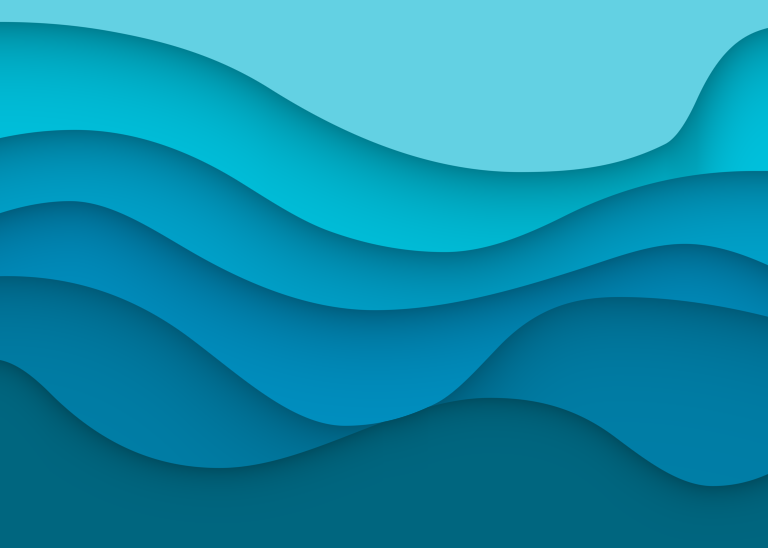
A Shadertoy shader for this background:

```glsl
#define ASPECT 1.402
#define KNOTS 7
#define SHADE_REACH 0.085
#define CONTACT_REACH 0.026
#define SKY vec3(0.39, 0.82, 0.89)
#define CYAN vec3(0.0, 0.765, 0.875)
#define AZURE vec3(0.0, 0.655, 0.82)
#define BLUE vec3(0.0, 0.57, 0.765)
#define TEAL vec3(0.0, 0.495, 0.655)
#define DEEP vec3(0.0, 0.40, 0.50)

// Each knot holds x, height and slope, in units of the canvas height
const vec3 crest1[KNOTS] = vec3[KNOTS](
    vec3(0.0, 0.960, 0.0), vec3(0.201, 0.943, -0.18), vec3(0.493, 0.838, -0.63),
    vec3(0.949, 0.686, 0.0), vec3(1.214, 0.737, 0.5), vec3(1.272, 0.818, 2.2),
    vec3(1.402, 0.949, 0.25));
const vec3 crest2[KNOTS] = vec3[KNOTS](
    vec3(0.0, 0.748, 0.22), vec3(0.137, 0.763, 0.0), vec3(0.438, 0.668, -0.62),
    vec3(0.602, 0.578, -0.36), vec3(0.812, 0.540, 0.0), vec3(1.031, 0.606, 0.5),
    vec3(1.378, 0.688, 0.0));
const vec3 crest3[KNOTS] = vec3[KNOTS](
    vec3(0.0, 0.611, 0.32), vec3(0.128, 0.633, 0.0), vec3(0.347, 0.542, -0.58),
    vec3(0.684, 0.434, 0.0), vec3(1.058, 0.509, 0.32), vec3(1.250, 0.555, 0.0),
    vec3(1.402, 0.516, -0.45));
const vec3 crest4[KNOTS] = vec3[KNOTS](
    vec3(0.0, 0.496, 0.02), vec3(0.347, 0.383, -0.75), vec3(0.630, 0.223, 0.0),
    vec3(0.794, 0.263, 0.5), vec3(0.912, 0.369, 1.03), vec3(1.131, 0.458, 0.0),
    vec3(1.402, 0.422, -0.25));
const vec3 crest5[KNOTS] = vec3[KNOTS](
    vec3(0.0, 0.343, -0.2), vec3(0.091, 0.283, -1.0), vec3(0.401, 0.146, 0.0),
    vec3(0.894, 0.274, 0.0), vec3(1.122, 0.203, -0.75), vec3(1.301, 0.113, 0.0),
    vec3(1.402, 0.135, 0.45));

// Cubic Hermite curve: returns height and slope at x
vec2 curve(float x, vec3 knots[KNOTS]) {
    vec3 a = knots[0], b = knots[1];
    for (int i = 1; i < KNOTS - 1; i++) {
        if (x > knots[i].x) {
            a = knots[i];
            b = knots[i + 1];
        }
    }
    float span = b.x - a.x;
    float t = clamp((x - a.x) / span, 0.0, 1.0);
    float rise = b.y - a.y;
    float m0 = a.z * span, m1 = b.z * span;
    float quad = 3.0 * rise - 2.0 * m0 - m1;
    float cube = m0 + m1 - 2.0 * rise;
    return vec2(a.y + t * (m0 + t * (quad + t * cube)),
                (m0 + t * (2.0 * quad + 3.0 * t * cube)) / span);
}

// Paints the sheet below a crest, shaded by the sheet above it
void addSheet(inout vec3 color, inout vec2 top, vec2 p, vec3 knots[KNOTS],
              vec3 tint, float shade, float contact) {
    vec2 crest = curve(p.x, knots);
    if (crest.x < top.x) top = crest;
    float depth = (top.x - p.y) * inversesqrt(1.0 + top.y * top.y);
    float below = max(depth, 0.0);
    float light = 1.0 - shade * exp(-below / SHADE_REACH)
                      - contact * exp(-below / CONTACT_REACH);
    float pixel = 1.0 / iResolution.y;
    color = mix(color, tint * light, smoothstep(-0.7 * pixel, 0.7 * pixel, depth));
}

void mainImage(out vec4 fragColor, in vec2 fragCoord) {
    vec2 p = fragCoord / iResolution.xy * vec2(ASPECT, 1.0);
    vec3 color = SKY;
    vec2 top = vec2(2.0, 0.0);

    // Sheets from front to back
    addSheet(color, top, p, crest1, CYAN, 0.29, 0.06);
    addSheet(color, top, p, crest2, AZURE, 0.28, 0.07);
    addSheet(color, top, p, crest3, BLUE, 0.27, 0.08);
    addSheet(color, top, p, crest4, TEAL, 0.20, 0.08);
    addSheet(color, top, p, crest5, DEEP, 0.0, 0.24);

    fragColor = vec4(color, 1.0);
}
```
